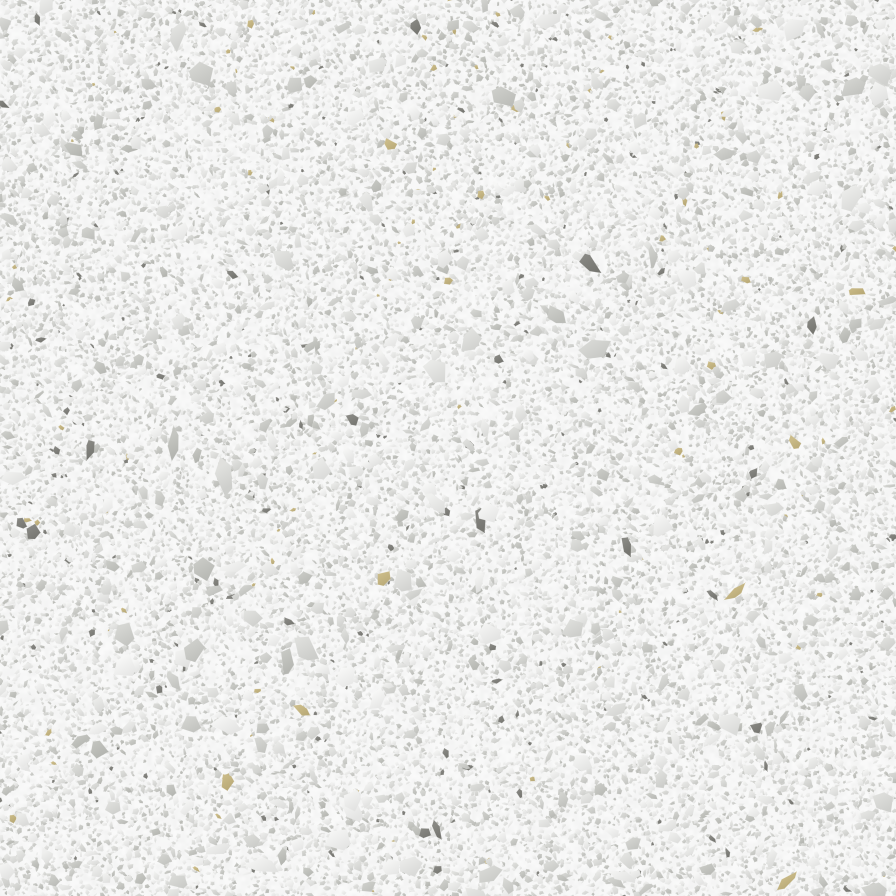
This texture is drawn by a Shadertoy shader. Its source:

```glsl
// White engineered quartz: pale angular stone chips of several sizes set in white resin.

const vec3 RESIN = vec3(0.966, 0.967, 0.966);
const vec3 PALE_CHIP = vec3(0.935, 0.936, 0.932);
const vec3 GREY_CHIP = vec3(0.735, 0.740, 0.720);
const vec3 DARK_CHIP = vec3(0.50, 0.50, 0.48);
const vec3 OCHRE_CHIP = vec3(0.76, 0.70, 0.50);

const float DARK_SHARE = 0.012;
const float OCHRE_SHARE = 0.005;
const float TONE_BIAS = 1.9;      // higher keeps more chips pale
const float SHADE_DEPTH = 0.035;  // light from the upper left
const float MOTTLE_SCALE = 210.0;
const float MOTTLE_DEPTH = 0.028;
const float EDGE_SOFTNESS = 0.7;  // in output pixels
const int CHIP_SIDES = 5;
const float TAU = 6.28319;

float hash(vec2 p) {
    return fract(sin(dot(p, vec2(127.1, 311.7))) * 43758.5453);
}

float valueNoise(vec2 p) {
    vec2 cell = floor(p);
    vec2 f = fract(p);
    f = f * f * (3.0 - 2.0 * f);
    float bottom = mix(hash(cell), hash(cell + vec2(1, 0)), f.x);
    float top = mix(hash(cell + vec2(0, 1)), hash(cell + vec2(1, 1)), f.x);
    return mix(bottom, top, f.y);
}

// Signed distance to an irregular convex polygon, stretched along its own axis.
float chipDistance(vec2 p, float radius, vec2 id) {
    float turn = TAU * hash(id + 1.7);
    float stretch = mix(0.95, 1.65, pow(hash(id + 2.9), 2.0));
    vec2 squash = vec2(1.0 / stretch, stretch);
    float c = cos(turn), s = sin(turn);
    p = mat2(c, -s, s, c) * p;
    float d = -10.0;
    for (int i = 0; i < CHIP_SIDES; i++) {
        float k = float(i);
        float angle = TAU * (k + 0.6 * hash(id + 3.1 + k)) / float(CHIP_SIDES);
        vec2 normal = vec2(cos(angle), sin(angle)) * squash;
        float reach = radius * mix(0.65, 1.15, hash(id + 9.3 + k));
        d = max(d, (dot(p, normal) - reach) / length(normal));
    }
    return d;
}

vec3 chipColour(vec2 id) {
    vec3 colour = mix(PALE_CHIP, GREY_CHIP, pow(hash(id + 21.3), TONE_BIAS));
    float kind = hash(id + 27.7);
    if (kind < DARK_SHARE) colour = DARK_CHIP;
    else if (kind < DARK_SHARE + OCHRE_SHARE) colour = OCHRE_CHIP;
    return colour;
}

// Lays one size of chip over the base, at most one chip per grid cell.
vec3 scatterChips(vec3 base, vec2 uv, float cells, float density, float radius) {
    vec2 p = uv * cells;
    float pixelsPerCell = iResolution.y / cells;
    for (int y = -1; y <= 1; y++) {
        for (int x = -1; x <= 1; x++) {
            vec2 cell = floor(p) + vec2(x, y);
            vec2 id = cell + cells * 0.37;
            if (hash(id) > density) continue;
            vec2 centre = cell + vec2(hash(id + 31.1), hash(id + 37.9));
            vec2 offset = p - centre;
            float size = radius * mix(0.65, 1.35, hash(id + 43.3));
            float d = chipDistance(offset, size, id) * pixelsPerCell;
            float cover = 1.0 - smoothstep(-EDGE_SOFTNESS, EDGE_SOFTNESS, d);
            float light = clamp(dot(offset, vec2(-0.5, 0.8)) / size, -1.0, 1.0);
            base = mix(base, chipColour(id) + SHADE_DEPTH * light, cover);
        }
    }
    return base;
}

void mainImage(out vec4 fragColor, in vec2 fragCoord) {
    vec2 uv = fragCoord / iResolution.y;

    // Resin with a faint fine mottle
    vec3 colour = RESIN + MOTTLE_DEPTH * (valueNoise(uv * MOTTLE_SCALE) - 0.5);

    // Chips from dust to the largest fragments
    colour = scatterChips(colour, uv, 170.0, 0.68, 0.35);
    colour = scatterChips(colour, uv, 105.0, 0.42, 0.33);
    colour = scatterChips(colour, uv, 60.0, 0.22, 0.32);
    colour = scatterChips(colour, uv, 33.0, 0.11, 0.30);

    fragColor = vec4(clamp(colour, 0.0, 1.0), 1.0);
}
```
